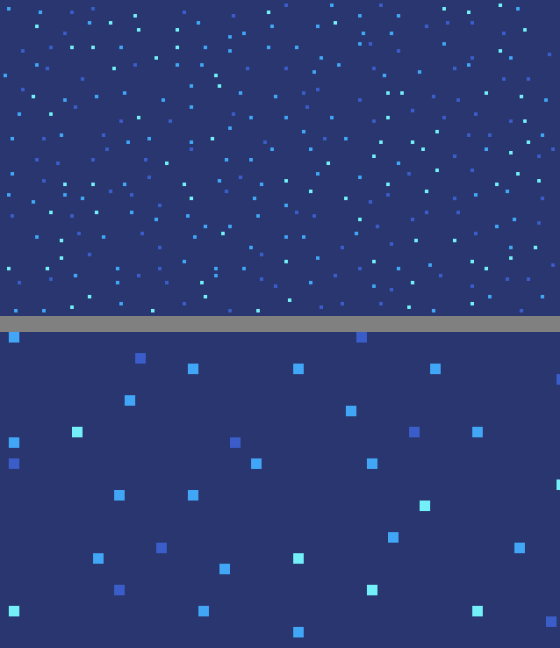
Top: the whole. Bottom: its middle third, enlarged.
Give the GLSL for this background, as a WebGL 1 fragment shader.

```glsl
precision highp float;
// Small square sparks in three blues scattered on a flat night-blue ground.
// Each block of a staggered, brick-like layout holds one spark, jittered
// in whole steps of a coarse grid; edges use exact box coverage.

uniform vec2 u_resolution;

const float GRID_ROWS = 90.0;             // coarse grid cells over the height
const vec2 BLOCK = vec2(8.0, 6.0);        // grid cells per spark
const vec2 JITTER_STEPS = vec2(6.0, 5.0); // possible positions in a block
const float BORDER = 1.0;                 // empty grid cells round the canvas
const float DARK_SHARE = 0.37;
const float MID_SHARE = 0.34;             // the rest of the sparks are light

const vec3 GROUND = vec3(0.161, 0.212, 0.435);
const vec3 DARK_SPARK = vec3(0.231, 0.365, 0.788);
const vec3 MID_SPARK = vec3(0.255, 0.651, 0.965);
const vec3 LIGHT_SPARK = vec3(0.451, 0.937, 0.969);

float hash(vec2 p) {
  return fract(sin(dot(p, vec2(127.1, 311.7))) * 43758.5453);
}

vec3 sparkColor(float pick) {
  if (pick < DARK_SHARE) return DARK_SPARK;
  if (pick < DARK_SHARE + MID_SHARE) return MID_SPARK;
  return LIGHT_SPARK;
}

// Share of a pixel covered by the unit square centred on the origin.
float squareCoverage(vec2 offset, float pixel) {
  vec2 side = clamp((0.5 - abs(offset)) / pixel + 0.5, 0.0, 1.0);
  return side.x * side.y;
}

void main() {
  float pixel = GRID_ROWS / u_resolution.y;
  vec2 p = gl_FragCoord.xy * pixel;
  vec2 gridSize = u_resolution * pixel;
  vec3 color = GROUND;

  // Sparks keep clear of block sides, so only rows need a neighbour search.
  for (int j = -1; j <= 1; j++) {
    float row = floor(p.y / BLOCK.y) + float(j);
    float stagger = mod(row, 2.0) * 0.5 * BLOCK.x;
    vec2 block = vec2(floor((p.x - stagger) / BLOCK.x), row);

    vec2 random = vec2(hash(block + 17.3), hash(block + 58.9));
    vec2 cell = block * BLOCK + vec2(stagger, 0.0)
              + 1.0 + floor(random * JITTER_STEPS);
    vec2 center = cell + 0.5;

    // Leave the border of the canvas empty.
    vec2 inside = step(vec2(BORDER), center)
                * step(center, gridSize - BORDER);
    float cover = squareCoverage(p - center, pixel) * inside.x * inside.y;
    color = mix(color, sparkColor(hash(block + 91.7)), cover);
  }

  gl_FragColor = vec4(color, 1.0);
}
```
